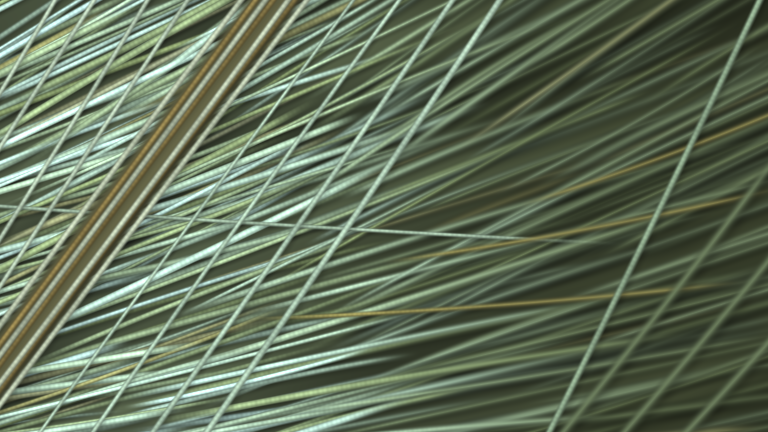
This texture is drawn by a Shadertoy shader. Its source:

```glsl
// Macro view of glossy olive and silver hair fibres, sharp at left and blurred into the dark at right.

vec4 hash4(float n) {
    vec4 q = fract(n * vec4(0.1031, 0.1130, 0.0973, 0.1099) + 0.37);
    q += dot(q, q.wzxy + 33.33);
    return fract((q.xxyz + q.yzzw) * q.zywx);
}

// Paints one rounded fibre from a to b over the colour below it.
void fibre(inout vec3 col, vec2 p, vec2 a, vec2 b, float bow,
           float radius, float blur, vec3 tint, float seed) {
    vec2 along = normalize(b - a);
    float s = dot(p - a, along);
    float t = s / distance(a, b);
    if (t < 0.0 || t > 1.0) return;

    float side = dot(p - a, vec2(-along.y, along.x)) - bow * 4.0 * t * (1.0 - t);
    if (abs(side) > 3.0 * radius + 2.0 * blur) return;

    float ends = smoothstep(0.0, 0.2, t) * (1.0 - smoothstep(0.8, 1.0, t));
    float body = 1.0 - smoothstep(radius - blur, radius + blur, abs(side));
    float shadow = 1.0 - smoothstep(0.0, 2.0 * radius + blur, abs(side + radius));

    // Bright ridge, broken into patches and fine beads
    float across = side / (radius + 0.4 * blur) - 0.15;
    float ridge = exp(-2.2 * across * across);
    float sharp = 1.0 - smoothstep(0.002, 0.009, blur);
    float patches = 0.5 + 0.5 * sin(s * 11.0 + seed * 3.7) * sin(s * 23.0 + seed);
    float beads = sin(s * 390.0 + seed * 5.0) * sin(s * 171.0 + seed * 2.3);
    float gloss = 0.62 + ridge * (0.38 + sharp * (0.24 * patches + 0.07 * beads));

    col *= 1.0 - 0.20 * shadow * ends;
    col = mix(col, tint * gloss, body * ends);
}

void mainImage(out vec4 fragColor, in vec2 fragCoord) {
    vec2 p = fragCoord / iResolution.y;
    float pixel = 0.8 / iResolution.y;
    float lit = 1.0 - smoothstep(0.25, 1.70, p.x);
    float blur = max(pixel, 0.0025 + 0.0105 * smoothstep(0.55, 1.5, p.x));

    // Dim, mottled depth behind the fibres
    float mottle = sin(p.x * 5.0 - p.y * 9.0 + 2.0 * sin(p.y * 4.0))
                 + sin(p.x * 8.0 - p.y * 21.0 + 1.5 * sin(p.x * 3.0));
    vec3 col = mix(vec3(0.21, 0.235, 0.16), vec3(0.29, 0.33, 0.25), lit);
    col *= 1.0 + 0.13 * mottle;

    // Dense coat, fanning from steep at the top to shallow below
    vec3 olive = vec3(0.46, 0.53, 0.36);
    vec3 silver = vec3(0.71, 0.86, 0.84);
    for (int i = 0; i < 270; i++) {
        float id = float(i);
        vec4 h = hash4(id + 1.0);
        vec4 k = hash4(id + 307.0);
        vec2 centre = vec2(-0.15 + 2.05 * pow(h.x, 1.15), -0.08 + 1.16 * h.y);
        float angle = mix(0.20, 0.54, centre.y) + 0.22 * (h.z - 0.5);
        vec2 reach = vec2(cos(angle), sin(angle)) * mix(0.3, 0.8, h.w);
        float front = id / 270.0;
        vec3 tint = mix(olive, silver, k.x * (0.25 + 0.75 * lit));
        tint = mix(tint, vec3(0.53, 0.50, 0.31), 0.6 * step(0.92, k.y));
        tint *= mix(0.66, 1.12, front) * mix(0.84, 1.24, lit);
        fibre(col, p, centre - reach, centre + reach, 0.03 * (k.z - 0.5),
              mix(0.0038, 0.0085, k.w), blur * mix(1.4, 0.9, front), tint, id);
    }

    // Stray shallow fibres: one pale, three amber to yellow
    fibre(col, p, vec2(-0.3, 0.545), vec2(1.45, 0.435), -0.006,
          0.0045, 0.003, vec3(0.60, 0.70, 0.61), 3.0);
    for (int i = 0; i < 3; i++) {
        float n = float(i);
        vec2 start = vec2(0.55 + 0.32 * n, 0.26 + 0.13 * n);
        fibre(col, p, start, start + vec2(1.2 - 0.24 * n, 0.09 + 0.09 * n), -0.012,
              0.005, 0.6 * blur + 0.001, vec3(0.56, 0.54, 0.32), n + 8.0);
    }

    // Blurred steep fibres in the lower right corner
    for (int i = 0; i < 3; i++) {
        float n = float(i);
        fibre(col, p, vec2(1.14 + 0.13 * n, -0.2), vec2(1.86 + 0.13 * n, 0.72 - 0.06 * n),
              -0.01, 0.009, 0.012, vec3(0.43, 0.50, 0.37), n + 20.0);
    }

    // Steep fibres at the far left
    for (int i = 0; i < 4; i++) {
        float n = float(i);
        float wobble = hash4(n + 71.0).x;
        fibre(col, p, vec2(-0.25, -0.10 + 0.16 * n + 0.08 * wobble),
              vec2(0.60 - 0.11 * n, 1.25), 0.02 * (wobble - 0.5),
              0.0055, 0.0035, vec3(0.68, 0.76, 0.67), n + 30.0);
    }

    // Bundle of alternating amber and pale fibres over a brown base
    fibre(col, p, vec2(-0.2, -0.115), vec2(0.825, 1.25), 0.0,
          0.050, 0.010, vec3(0.46, 0.46, 0.32), 40.0);
    for (int i = 0; i < 7; i++) {
        float n = float(i);
        vec3 tint = mix(vec3(0.70, 0.75, 0.65), vec3(0.53, 0.47, 0.28), mod(n, 2.0));
        fibre(col, p, vec2(-0.2, -0.20 + 0.028 * n), vec2(0.90 - 0.025 * n, 1.25),
              0.008 * sin(n * 2.4), 0.0068, 0.0035, tint, n + 41.0);
    }

    // Long crossing fibres, thicker toward the right
    for (int i = 0; i < 4; i++) {
        float n = float(i);
        fibre(col, p, vec2(-0.12 + 0.13 * n, -0.3), vec2(1.04 + 0.105 * n, 1.3),
              0.012 * sin(n * 1.7 + 0.5), 0.0042 + 0.0011 * n, 0.0035,
              vec3(0.66, 0.77, 0.68), n + 50.0);
    }
    fibre(col, p, vec2(1.12, -0.3), vec2(1.90, 1.3), -0.008,
          0.0075, 0.0045, vec3(0.53, 0.63, 0.52), 60.0);

    fragColor = vec4(clamp(col, 0.0, 1.0), 1.0);
}
```
